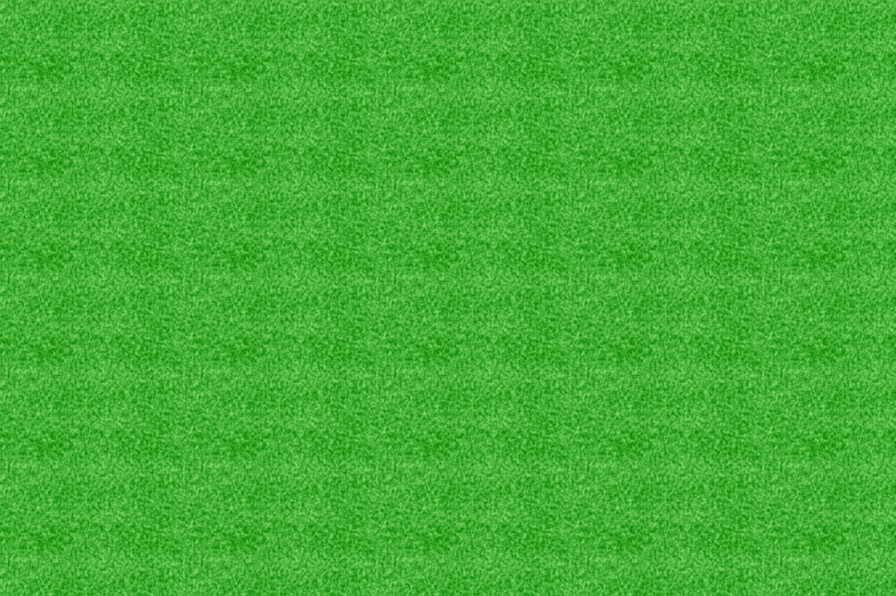
Reproduce this texture procedurally as a Shadertoy shader.

```glsl
// Short-cropped grass turf, built from one wide tile repeated over the canvas.
// Periodic gradient noise gives speckled blades and mottling; a slight ramp and
// soft columns inside each tile make the faint bands of light and dark.

// Unit gradient at a lattice point, wrapped so that the tile repeats
vec2 latticeGradient(vec2 cell, vec2 period) {
    vec3 h = fract(mod(cell, period).xyx * vec3(0.1031, 0.1030, 0.0973) + period.x * 0.137);
    h += dot(h, h.yzx + 33.33);
    float angle = 6.2832 * fract((h.x + h.y) * h.z);
    return vec2(cos(angle), sin(angle));
}

// Gradient noise, about -0.7 to 0.7, with "period" cells in each tile
float tileNoise(vec2 tile, vec2 period) {
    vec2 p = tile * period;
    vec2 i = floor(p), f = fract(p);
    vec2 w = f * f * f * (f * (f * 6.0 - 15.0) + 10.0);
    vec2 e = vec2(1.0, 0.0);
    float a = dot(latticeGradient(i, period), f);
    float b = dot(latticeGradient(i + e.xy, period), f - e.xy);
    float c = dot(latticeGradient(i + e.yx, period), f - e.yx);
    float d = dot(latticeGradient(i + e.xx, period), f - e.xx);
    return mix(mix(a, b, w.x), mix(c, d, w.x), w.y);
}

void mainImage(out vec4 fragColor, in vec2 fragCoord) {
    vec2 uv = fragCoord / iResolution.y;
    vec2 tile = (uv - vec2(0.0, 0.078)) / vec2(0.324, 0.158);

    // Lean the blades a little in varied directions
    vec2 bend = vec2(tileNoise(tile, vec2(18.0, 9.0)),
                     tileNoise(tile, vec2(22.0, 11.0)));
    vec2 bent = tile + bend * vec2(0.022, 0.025);

    // Upright blades, broken pale strands and fine grain
    float blades = tileNoise(bent, vec2(57.0, 22.0));
    float tufts = tileNoise(bent, vec2(37.0, 17.0));
    float ridge = abs(tileNoise(bent, vec2(47.0, 19.0)));
    float strands = 1.0 - smoothstep(0.0, 0.3, ridge);
    float grain = tileNoise(tile, vec2(73.0, 35.0));

    // Mottled patches, and a ramp from dark below to light above in each tile
    float patches = tileNoise(tile, vec2(7.0, 4.0)) + 0.8 * tileNoise(tile, vec2(17.0, 8.0));
    float height = fract(tile.y);
    float ramp = height - smoothstep(0.9, 1.0, height);
    float columns = cos(12.566 * (tile.x - 0.28)) * (1.0 - ramp);

    float light = 0.49 + 0.8 * blades + 0.4 * tufts + 0.2 * (strands - 0.47) + 0.75 * grain
                + 0.26 * patches + 0.13 * (ramp - 0.45) - 0.09 * columns;

    // Deep green in the gaps to pale green on the tips
    vec3 grass = mix(vec3(0.13, 0.59, 0.08), vec3(0.40, 0.78, 0.33), clamp(light, -0.15, 1.25));
    fragColor = vec4(grass, 1.0);
}
```
